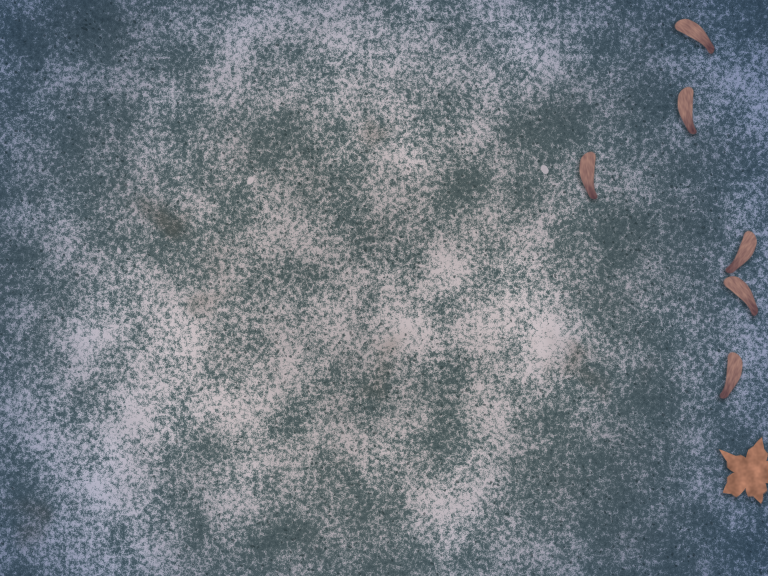
A Shadertoy shader for this texture:

```glsl
const vec3 DARK_SLATE = vec3(0.26, 0.32, 0.34);
const vec3 SLATE = vec3(0.45, 0.50, 0.51);
const vec3 PALE_FLAKE = vec3(0.76, 0.72, 0.75);
const vec3 PIT = vec3(0.17, 0.22, 0.23);
const vec3 STAIN = vec3(0.32, 0.28, 0.24);
const vec3 SEED_DARK = vec3(0.36, 0.26, 0.28);
const vec3 SEED_TAN = vec3(0.63, 0.49, 0.45);
const vec3 LEAF_TAN = vec3(0.62, 0.44, 0.36);
const float TAU = 6.28319;

vec2 hash2(vec2 p) {
    vec3 q = fract(p.xyx * vec3(0.1031, 0.1030, 0.0973));
    q += dot(q, q.yzx + 33.33);
    return fract((q.xx + q.yz) * q.zy);
}

float cornerSlope(vec2 cell, vec2 offset, vec2 corner) {
    float angle = TAU * hash2(cell + corner).x;
    return dot(vec2(cos(angle), sin(angle)), offset - corner);
}

float gradientNoise(vec2 p) {
    vec2 i = floor(p), f = fract(p);
    vec2 u = f * f * f * (f * (f * 6.0 - 15.0) + 10.0);
    float low = mix(cornerSlope(i, f, vec2(0, 0)), cornerSlope(i, f, vec2(1, 0)), u.x);
    float high = mix(cornerSlope(i, f, vec2(0, 1)), cornerSlope(i, f, vec2(1, 1)), u.x);
    return mix(low, high, u.y);
}

float fbm(vec2 p, int octaves, float gain) {
    float sum = 0.0, amplitude = 1.0;
    for (int i = 0; i < octaves; i++) {
        sum += amplitude * gradientNoise(p);
        p = mat2(1.6, 1.2, -1.2, 1.6) * p + 19.7;
        amplitude *= gain;
    }
    return sum;
}

mat2 rotation(float angle) {
    float c = cos(angle), s = sin(angle);
    return mat2(c, -s, s, c);
}

// Irregular specks, one candidate per grid cell
float specks(vec2 p, float frequency, float density, float radius, float soft) {
    vec2 g = p * frequency, cell = floor(g);
    vec2 rnd = hash2(cell + 71.0);
    vec2 d = fract(g) - mix(vec2(0.3), vec2(0.7), hash2(cell + 13.0));
    d = rotation(rnd.y * TAU) * d * vec2(1.0, 1.5);
    float size = radius * (0.5 + rnd.y) * (1.0 + 0.4 * gradientNoise(g * 6.0));
    float edge = soft * frequency;
    return step(rnd.x, density) * (1.0 - smoothstep(size - edge, size + edge, length(d)));
}

// Bent, tapered wing of a winged seed
float seedDistance(vec2 q, float halfLength, float bend) {
    q.x -= bend * (q.y * q.y / halfLength - 0.5 * halfLength);
    float along = clamp(q.y / halfLength, -1.0, 1.0);
    float width = mix(0.007, 0.0135, smoothstep(-0.9, 0.6, along));
    return length(q - vec2(0.0, along * halfLength)) - width;
}

// Dry leaf with pointed lobes
float leafDistance(vec2 q, float size) {
    float turn = atan(q.y, q.x) / TAU;
    float lobe = abs(fract(turn * 5.0) - 0.5) * 2.0;
    float tooth = abs(fract(turn * 15.0) - 0.5);
    float reach = size * (0.45 + 0.45 * pow(lobe, 1.4) + 0.2 * tooth);
    reach *= 1.0 + 0.5 * gradientNoise(q * 22.0);
    return (length(q) - reach) * 0.6;
}

vec3 concrete(vec2 p, vec2 centre, float pixel) {
    float glow = exp(-4.0 * dot(p - centre, p - centre));
    float grain = fbm(p * 105.0, 3, 0.8);
    float patches = fbm(p * 2.6 + 4.0, 4, 0.55);
    float blotches = fbm(p * 11.0 + 31.0, 4, 0.65);
    float cover = 0.55 * patches + 0.5 * blotches + 0.65 * glow - 0.27;

    // Worn slate under crumbling pale flakes
    float tone = 0.58 + 0.3 * blotches + 0.4 * grain;
    vec3 col = mix(DARK_SLATE, SLATE, clamp(tone, 0.0, 1.3));
    float flake = smoothstep(-0.38, 0.8, 0.75 * grain + cover);
    col = mix(col, PALE_FLAKE, 0.92 * flake);
    col *= 1.0 + 0.18 * patches;
    float stain = smoothstep(0.38, 0.85, fbm(p * 4.0 + 57.0, 4, 0.5));
    col = mix(col, STAIN, 0.5 * stain);

    // Dark pits and a few pale pebbles
    float pitDensity = 0.06 - 0.15 * patches;
    col = mix(col, PIT, 0.55 * specks(p, 70.0, pitDensity, 0.17, pixel));
    col = mix(col, PIT, 0.6 * specks(p + 3.7, 130.0, pitDensity, 0.24, pixel));
    col = mix(col, PALE_FLAKE, 0.9 * specks(p, 8.0, 0.09, 0.05, pixel));

    // Cool, dim borders
    float edge = smoothstep(0.22, 0.92, length(p - centre));
    return col * mix(vec3(1.03, 1.02, 0.99), vec3(0.61, 0.71, 0.85), edge);
}

vec3 layOver(vec3 ground, vec3 tint, float d, float shadowDist, float pixel) {
    ground *= 1.0 - 0.35 * (1.0 - smoothstep(-0.004, 0.008, shadowDist));
    return mix(ground, tint, 1.0 - smoothstep(-pixel, pixel, d));
}

void mainImage(out vec4 fragColor, in vec2 fragCoord) {
    float pixel = 1.0 / iResolution.y;
    float aspect = iResolution.x * pixel;
    vec2 p = fragCoord * pixel;
    vec2 shadowShift = vec2(-0.002, -0.003);
    vec3 col = concrete(p, vec2(0.47 * aspect, 0.46), pixel);

    // Winged seeds, gathered toward the right
    for (int i = 0; i < 6; i++) {
        vec2 rnd = hash2(vec2(float(i) * 3.0 + 5.0, 8.0));
        vec2 place = vec2(aspect * (0.97 - 0.25 * rnd.x * rnd.x), 0.32 + (float(i) + 0.6 * rnd.y) / 9.0);
        mat2 turn = rotation((rnd.y - 0.5) * 2.0);
        vec2 q = turn * (p - place);
        float bend = rnd.x > 0.5 ? 0.16 : -0.16;
        float d = seedDistance(q, 0.031, bend);
        float shade = seedDistance(q - turn * shadowShift, 0.031, bend);
        float vein = fbm(q * vec2(170.0, 60.0) + rnd * 40.0, 2, 0.6);
        float tanShare = smoothstep(-0.045, 0.01, q.y) * 0.8 + 0.4 * vein;
        col = layOver(col, mix(SEED_DARK, SEED_TAN, tanShare), d, shade, pixel);
    }

    // Fallen leaf at the right border
    vec2 q = p - vec2(aspect - 0.03, 0.18);
    vec3 leaf = LEAF_TAN * (1.0 + 0.25 * fbm(q * 45.0, 3, 0.6));
    col = layOver(col, leaf, leafDistance(q, 0.062), leafDistance(q - shadowShift, 0.062), pixel);

    fragColor = vec4(clamp(col, 0.0, 1.0), 1.0);
}
```
